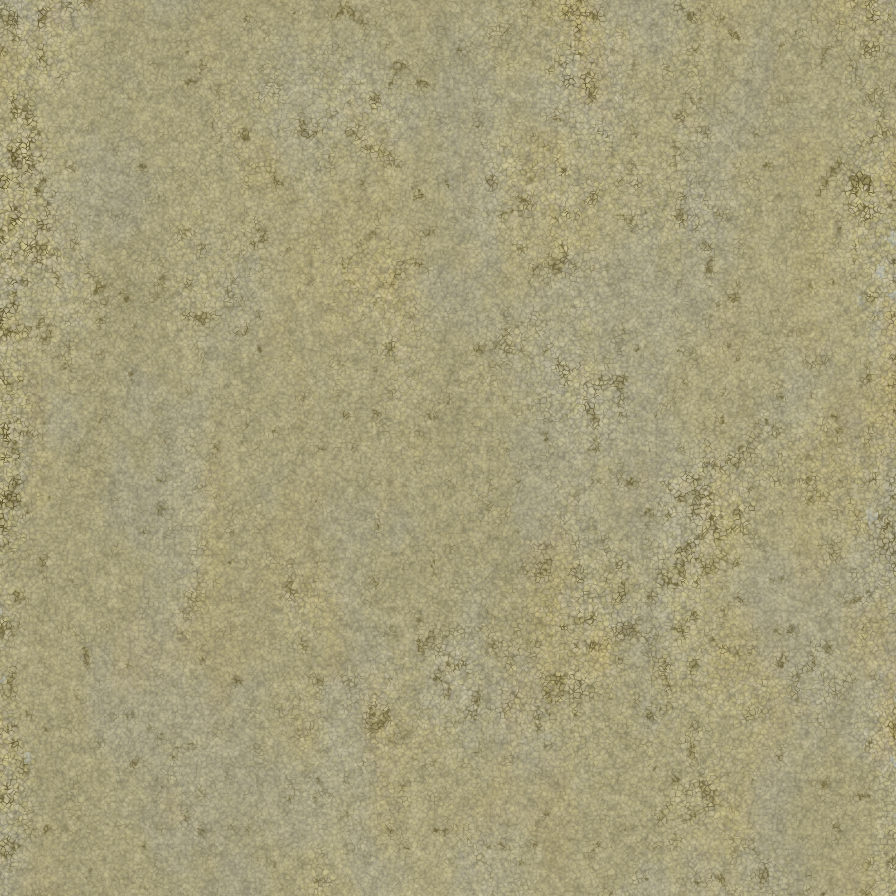
A three.js fragment shader for this texture:

```glsl
// Weathered khaki plaster: fine cellular grains under faint vertical stains.
// Layered noise sets where the wall is rough; there the gaps between
// grains open into broken olive crevices, small pits and pale pebbles.
varying vec2 vUv;

const vec3 KHAKI  = vec3(0.655, 0.628, 0.482);
const vec3 GREY   = vec3(0.650, 0.630, 0.525);
const vec3 OCHRE  = vec3(0.670, 0.612, 0.425);
const vec3 OLIVE  = vec3(0.350, 0.310, 0.140);
const vec3 PEBBLE = vec3(0.740, 0.695, 0.555);
const vec3 SLATE  = vec3(0.690, 0.710, 0.690);

vec2 hash2(vec2 p) {
  vec3 q = fract(vec3(p.xyx) * vec3(0.1031, 0.1030, 0.0973));
  q += dot(q, q.yzx + 33.33);
  return fract((q.xx + q.yz) * q.zy);
}

float valueNoise(vec2 p) {
  vec2 cell = floor(p);
  vec2 f = fract(p);
  f = f * f * (3.0 - 2.0 * f);
  float low = mix(hash2(cell).x, hash2(cell + vec2(1.0, 0.0)).x, f.x);
  float high = mix(hash2(cell + vec2(0.0, 1.0)).x, hash2(cell + 1.0).x, f.x);
  return mix(low, high, f.y);
}

// Four octaves, averaging 0.5
float layeredNoise(vec2 p) {
  float sum = 0.0;
  float weight = 0.533;
  for (int i = 0; i < 4; i++) {
    sum += weight * valueNoise(p);
    p = mat2(0.8, 0.6, -0.6, 0.8) * p * 2.03 + 17.3;
    weight *= 0.5;
  }
  return sum;
}

// Cellular noise: x = nearest distance, y = gap to the second, zw = cell random
vec4 cellular(vec2 p) {
  vec2 base = floor(p);
  float nearest = 8.0;
  float second = 8.0;
  vec2 id = vec2(0.0);
  for (int j = -1; j <= 1; j++) {
    for (int i = -1; i <= 1; i++) {
      vec2 cell = base + vec2(float(i), float(j));
      float d = length(cell + hash2(cell) - p);
      if (d < nearest) {
        second = nearest;
        nearest = d;
        id = hash2(cell + 71.7);
      } else {
        second = min(second, d);
      }
    }
  }
  return vec4(nearest, second - nearest, id);
}

// Worn side edges, wider near the top, and a worn area right of the middle
float roughness(vec2 p, float streak, float patches) {
  float side = min(p.x, 1.0 - p.x);
  float width = 0.06 + 0.10 * smoothstep(0.6, 1.0, p.y);
  float edge = 1.0 - smoothstep(0.0, width, side);
  vec2 offset = (p - vec2(0.66, 0.40)) / vec2(0.24, 0.34);
  float worn = exp(-dot(offset, offset));
  float amount = 0.50 * streak + 0.70 * patches + 0.34 * edge + 0.20 * worn;
  return smoothstep(0.56, 1.12, amount);
}

vec3 stainedBase(vec2 p, float streak, float rough) {
  float greyStain = smoothstep(0.44, 0.70, layeredNoise(p * vec2(15.0, 9.0) + 40.0));
  float warmStain = smoothstep(0.50, 0.78, layeredNoise(p * vec2(21.0, 11.0) + 90.0));
  vec3 color = mix(KHAKI, GREY, 0.75 * greyStain);
  color = mix(color, OCHRE, warmStain * (0.25 + 0.35 * rough));
  return color * (1.0 + 0.07 * (streak - 0.5));
}

void main() {
  vec2 p = vUv;
  float streak = layeredNoise(p * vec2(14.0, 2.6) + 5.0);
  float patches = layeredNoise(p * 9.0 + 23.0);
  float rough = roughness(p, streak, patches);
  vec3 color = stainedBase(p, streak, rough);

  // Grains: rounded cells with ragged borders, random brightness, speckle
  vec2 warp = vec2(valueNoise(p * 240.0), valueNoise(p * 240.0 + 31.0));
  vec4 grain = cellular(p * 185.0 + 0.75 * warp);
  float gapWidth = mix(0.30, 0.50, valueNoise(p * 120.0 + 3.0));
  float raised = smoothstep(-0.05, gapWidth, grain.y);
  float dome = 1.0 - smoothstep(0.05, 0.85, grain.x);
  float speckle = valueNoise(p * 400.0 + 11.0) - 0.5;
  float light = (0.5 * raised + 0.5 * dome - 0.58) * mix(0.12, 0.25, rough);
  light += (grain.z - 0.5) * mix(0.06, 0.12, rough) + 0.14 * speckle;
  light += 0.10 * (valueNoise(p * 110.0 + 8.0) - 0.5);
  color *= 1.0 + light + 0.02 * rough;
  color.b += (grain.w - 0.5) * mix(0.02, 0.07, rough);

  // Pale pebbles, slightly upright, bluish toward the side edges
  vec4 stone = cellular(p * vec2(40.0, 31.0) + 0.35 * warp);
  float radius = 0.12 + 0.16 * stone.w;
  float pebble = 1.0 - smoothstep(radius - 0.10, radius + 0.05, stone.x);
  pebble *= step(0.90, stone.z) * smoothstep(0.10, 0.45, rough);
  float atSide = smoothstep(0.43, 0.48, abs(p.x - 0.5));
  vec3 stoneColor = mix(PEBBLE, SLATE, atSide) * (1.0 + 0.5 * light);
  color = mix(color, stoneColor, 0.55 * pebble);

  // Olive crevices between grains, broken up by noise, and rare deeper pits
  float cluster = layeredNoise(p * vec2(62.0, 54.0) + 60.0);
  float broken = smoothstep(0.25, 0.70, valueNoise(p * 130.0 + 44.0));
  float open = smoothstep(0.46, 0.74, cluster + 0.14 * (rough - 0.4));
  float crevice = (1.0 - raised) * open * broken * (0.25 + 0.75 * rough);
  float pit = smoothstep(0.73, 0.84, cluster + 0.08 * rough) * (1.0 - 0.6 * raised);
  float dark = max(0.95 * crevice, 0.65 * pit) * (1.0 - 0.8 * pebble);
  color = mix(color, OLIVE, dark);

  gl_FragColor = vec4(color, 1.0);
}
```
